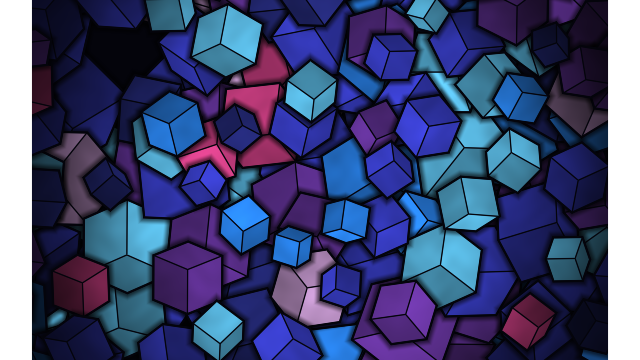
Write a WebGL 1 fragment shader that draws this background.

```glsl
precision highp float;

uniform vec2 u_resolution;

#define MARGIN 0.0498
#define LAYERS 6
#define CELL_BACK 0.30
#define CELL_FRONT 0.19
#define SIZE_BACK 0.82
#define SIZE_FRONT 0.46
#define OUTLINE 0.0045
#define SEAM 0.0016
#define SHADOW 0.020
#define EDGE_LIGHT 0.2
#define INK vec3(0.015, 0.015, 0.045)

vec3 hash3(vec3 p) {
  p = fract(p * vec3(0.1031, 0.1030, 0.0973));
  p += dot(p, p.yxz + 33.33);
  return fract((p.xxy + p.yxx) * p.zyx);
}

mat2 rotation(float angle) {
  float c = cos(angle), s = sin(angle);
  return mat2(c, s, -s, c);
}

float cross2(vec2 a, vec2 b) {
  return a.x * b.y - a.y * b.x;
}

float rayDistance(vec2 p, vec2 ray) {
  return length(p - ray * clamp(dot(p, ray) / dot(ray, ray), 0.0, 1.0));
}

// Distance to one pair of opposite silhouette sides
float slab(vec2 p, vec2 side, float area) {
  return (abs(cross2(side, p)) - 0.5 * area) / length(side);
}

bool insideWedge(vec2 p, vec2 from, vec2 to) {
  return cross2(from, p) >= 0.0 && cross2(p, to) >= 0.0;
}

vec3 palette(float h) {
  vec3 c = vec3(0.14, 0.16, 0.46);
  c = mix(c, vec3(0.21, 0.23, 0.74), step(0.13, h));
  c = mix(c, vec3(0.39, 0.20, 0.60), step(0.40, h));
  c = mix(c, vec3(0.16, 0.50, 0.90), step(0.62, h));
  c = mix(c, vec3(0.37, 0.76, 0.93), step(0.75, h));
  c = mix(c, vec3(0.78, 0.24, 0.50), step(0.92, h));
  return mix(c, vec3(0.80, 0.62, 0.84), step(0.965, h));
}

// Soft cloudy shading from layered sines
float mottling(vec2 p) {
  vec2 w = p + 0.03 * sin(p.yx * 23.0);
  return sin(w.x * 31.0 + w.y * 17.0) * sin(w.y * 37.0 - w.x * 11.0)
       + 0.5 * sin(w.x * 67.0 - w.y * 41.0) * sin(w.y * 59.0 + w.x * 29.0);
}

void paintCube(inout vec3 color, vec2 p, float size, vec3 look, vec3 tilt, float light) {
  // Project the three cube axes along a view direction
  vec3 view = normalize(tilt + 0.35);
  vec3 right = normalize(vec3(-view.y, view.x, 0.0));
  vec3 up = cross(view, right);
  vec2 a = vec2(right.x, up.x), b = vec2(right.y, up.y), c = vec2(right.z, up.z);

  vec2 q = rotation(look.y * 6.2832) * p / size;
  float outer = max(slab(q, a, view.y + view.z),
                max(slab(q, b, view.x + view.z), slab(q, c, view.x + view.y))) * size;
  if (outer > SHADOW) return;

  // Faces and seams meet at the nearest corner
  vec2 r = 0.5 * (a + b + c) - q;
  float tone = insideWedge(r, a, b) ? 1.0 : (insideWedge(r, b, c) ? 0.85 : 0.70);
  float seam = min(rayDistance(r, a), min(rayDistance(r, b), rayDistance(r, c))) * size;

  float px = 1.0 / u_resolution.y;
  vec3 body = palette(look.x) * (0.92 + 0.2 * look.z) * tone;
  body *= light * (1.06 - 0.12 * length(q));
  body = mix(INK, body, smoothstep(SEAM - 0.5 * px, SEAM + 0.7 * px, seam));
  body = mix(body, INK, smoothstep(-OUTLINE - 0.6 * px, -OUTLINE + 0.5 * px, outer));

  color *= mix(0.4, 1.0, smoothstep(0.0, SHADOW, outer));
  color = mix(color, body, 1.0 - smoothstep(-0.5 * px, 0.5 * px, outer - 0.4 * OUTLINE));
}

void main() {
  vec2 uv = gl_FragCoord.xy / u_resolution;
  vec2 p = gl_FragCoord.xy / u_resolution.y;
  float vignette = 1.0 - smoothstep(0.45, 1.1, length((uv - 0.5) * vec2(2.1, 1.1)));
  float ambient = mix(EDGE_LIGHT, 1.0, vignette) * (1.0 + 0.05 * mottling(p));
  vec3 color = INK;

  // Large cubes at the back, small ones in front
  for (int i = 0; i < LAYERS; i++) {
    float depth = float(i) / float(LAYERS - 1);
    float cell = mix(CELL_BACK, CELL_FRONT, depth);
    vec2 grid = rotation(depth * 2.3) * p / cell + 20.0 + depth * 7.3;
    for (int y = -1; y <= 1; y++) {
      for (int x = -1; x <= 1; x++) {
        vec2 id = floor(grid) + vec2(float(x), float(y));
        vec3 place = hash3(vec3(id, float(i) * 7.0 + 3.0));
        if (place.z > mix(1.0, 0.4, depth)) continue;
        vec3 look = hash3(vec3(id, float(i) * 7.0 + 51.0));
        vec3 tilt = hash3(vec3(id, float(i) * 7.0 + 97.0));
        vec2 center = id + 0.5 + 0.7 * (place.xy - 0.5);
        float size = cell * mix(SIZE_BACK, SIZE_FRONT, depth) * (0.85 + 0.25 * tilt.x);
        float glow = 0.6 * step(0.88, look.z);
        float light = mix(ambient, 1.0, glow) * mix(0.95, 1.05, depth);
        paintCube(color, (grid - center) * cell, size, look, tilt, light);
      }
    }
  }

  // White side margins
  float edge = 0.5 / u_resolution.x;
  float side = abs(uv.x - 0.5) - (0.5 - MARGIN);
  color = mix(color, vec3(1.0), smoothstep(-edge, edge, side));
  gl_FragColor = vec4(color, 1.0);
}
```
